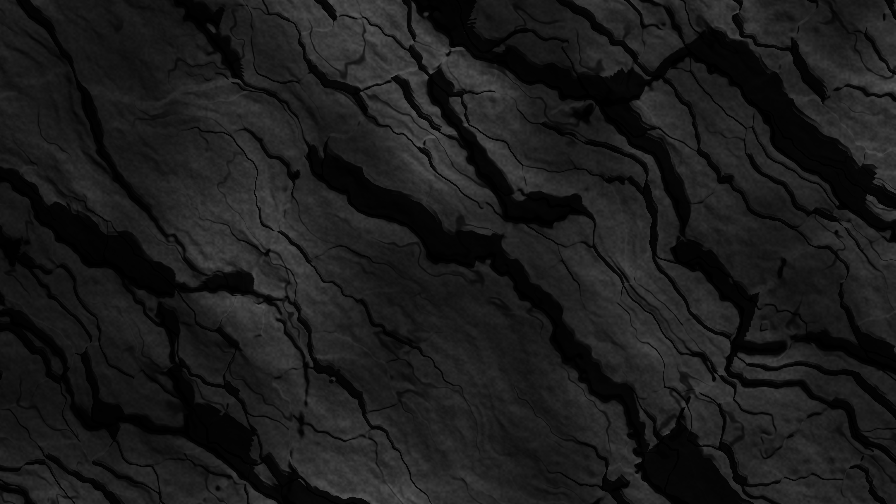
Write a WebGL 2 fragment shader that draws this texture.

```glsl
#version 300 es
precision highp float;
// Dark fractured rock: tilted slabs in two sizes plus splintered strata form a
// height field running down to the right. A low sun from the lower left shades
// its slopes, and a short march towards that sun casts the black shadows.

#define GRAIN_ANGLE 0.75
#define SLAB_SCALE vec2(2.3, 4.4)
#define CHIP_SCALE vec2(6.5, 14.0)
#define CHIP_HEIGHT 1.0
#define STRATA_HEIGHT 0.050
#define DETAIL_HEIGHT 0.007
#define SHADOW_REACH 0.19
#define SHADOW_STEPS 20
#define ROCK_GREY 0.18
#define AMBIENT 0.12
#define EDGE_SHARPNESS 80.0

uniform vec2 u_resolution;
out vec4 fragColor;

float hash(vec2 p) {
    return fract(sin(dot(p, vec2(127.1, 311.7))) * 43758.5453);
}

vec3 hash3(vec2 p) {
    vec3 k = vec3(dot(p, vec2(127.1, 311.7)), dot(p, vec2(269.5, 183.3)),
                  dot(p, vec2(419.2, 371.9)));
    return fract(sin(k) * 43758.5453);
}

float noise(vec2 p) {
    vec2 i = floor(p), f = fract(p);
    f = f * f * (3.0 - 2.0 * f);
    return mix(mix(hash(i), hash(i + vec2(1, 0)), f.x),
               mix(hash(i + vec2(0, 1)), hash(i + vec2(1, 1)), f.x), f.y);
}

float fbm(vec2 p, int octaves) {
    float sum = 0.0, amp = 0.5;
    for (int i = 0; i < octaves; i++) {
        sum += amp * noise(p);
        p = mat2(1.6, 1.2, -1.2, 1.6) * p + 7.3;
        amp *= 0.5;
    }
    return sum;
}

// Cellular slabs, each with its own level and tilt, joined by steep steps
float slabs(vec2 p) {
    vec2 cell = floor(p);
    float sum = 0.0, total = 1e-34;
    for (int y = -1; y <= 1; y++)
    for (int x = -1; x <= 1; x++) {
        vec2 id = cell + vec2(x, y);
        vec3 rnd = hash3(id);
        vec2 local = p - id - 0.1 - 0.8 * rnd.xy;
        float weight = exp(-EDGE_SHARPNESS * dot(local, local));
        float level = 0.5 * rnd.z + 0.22 * local.y + 0.2 * (rnd.x - 0.5) * local.x;
        sum += weight * level;
        total += weight;
    }
    return sum / total;
}

// Breaks straight edges into ragged ones, from broad bends to small nicks
vec2 crag(vec2 q) {
    vec2 offset = vec2(0.0);
    float freq = 5.0, amp = 0.11;
    for (int i = 0; i < 3; i++) {
        vec2 at = q * freq + 13.0 * float(i);
        offset += amp * (vec2(noise(at), noise(at + 31.7)) - 0.5);
        freq *= 3.5;
        amp *= 0.33;
    }
    return q + offset;
}

// x runs along the grain, y across it
float rockHeight(vec2 q) {
    vec2 w = crag(q);
    float relief = mix(0.7, 1.8, noise(q * 1.7 + 4.0));
    float chipped = smoothstep(0.2, 0.7, noise(q * 3.1 + 17.0));
    float h = relief * slabs(w * SLAB_SCALE + 3.0) / SLAB_SCALE.y;
    h += CHIP_HEIGHT * chipped * slabs(w * CHIP_SCALE + 40.0) / CHIP_SCALE.y;
    return h + STRATA_HEIGHT * fbm(w * vec2(5.0, 19.0), 3);
}

float detailedHeight(vec2 q) {
    return rockHeight(q) + DETAIL_HEIGHT * fbm(q * vec2(26.0, 36.0), 5);
}

float castShadow(vec2 q, float ground) {
    vec2 toSun = normalize(vec2(0.25, -1.0));
    float cover = 0.0;
    for (int i = 1; i <= SHADOW_STEPS; i++) {
        float k = float(i) / float(SHADOW_STEPS);
        float t = SHADOW_REACH * k * mix(0.5, 1.0, k);
        cover = max(cover, rockHeight(q + toSun * t) - ground - t);
    }
    return smoothstep(0.0, 0.013, cover);
}

void main() {
    vec2 p = gl_FragCoord.xy / u_resolution.y;
    float c = cos(GRAIN_ANGLE), s = sin(GRAIN_ANGLE);
    vec2 q = vec2(c * p.x - s * p.y, s * p.x + c * p.y);

    // Slopes and diffuse light, with sun-facing rims held back
    float e = 0.0025;
    float h = detailedHeight(q);
    float across = (detailedHeight(q + vec2(0.0, e)) - h) / e;
    float along = (detailedHeight(q + vec2(e, 0.0)) - h) / e;
    across /= 1.0 + 0.9 * max(across, 0.0);
    along /= 1.0 + abs(along);
    float light = clamp(0.8 + 0.55 * across - 0.22 * along, 0.1, 1.25);

    // Broad light and dark zones, mottling and mineral speckle
    float zone = fbm(q * vec2(2.2, 4.2) + 25.0, 3);
    float stone = mix(0.55, 1.4, smoothstep(0.22, 0.66, zone));
    stone *= 0.72 + 0.5 * fbm(q * vec2(7.0, 11.0) + 60.0, 4);
    stone *= 0.9 + 0.2 * p.x * u_resolution.y / u_resolution.x;
    stone *= 0.86 + 0.28 * noise(p * 210.0);

    // Short broken cracks along the grain
    float vein = abs(fbm(crag(q) * vec2(5.0, 14.0) + 90.0, 3) - 0.44);
    float crack = 1.0 - smoothstep(0.003, 0.022, vein);
    crack *= smoothstep(0.45, 0.65, noise(q * vec2(7.0, 12.0) + 71.0));

    float shade = castShadow(q, rockHeight(q));
    float grey = ROCK_GREY * stone * light;
    grey *= mix(1.0, AMBIENT, shade) * (1.0 - 0.6 * crack);
    fragColor = vec4(vec3(grey), 1.0);
}
```
